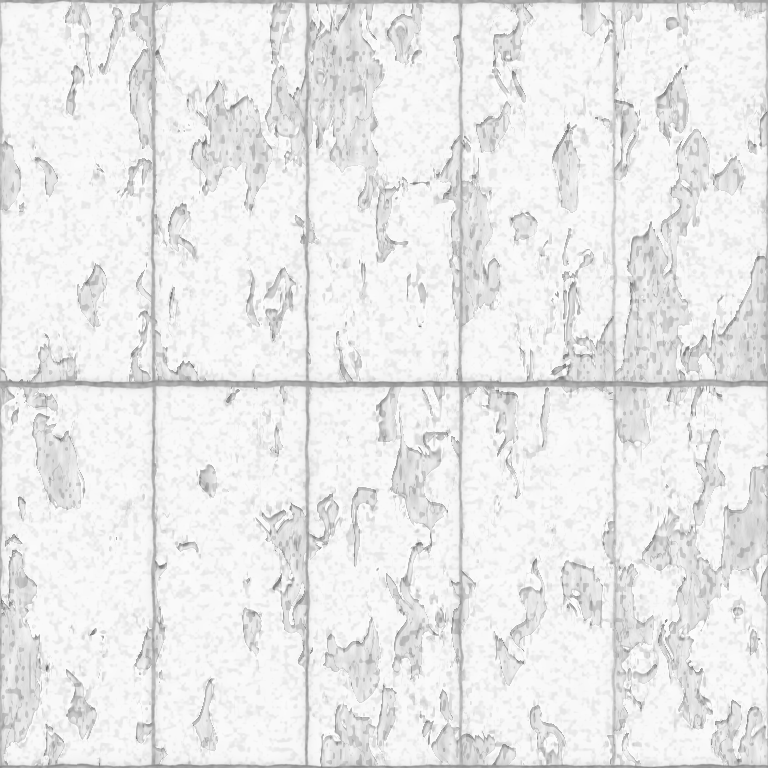
Write a WebGL 2 fragment shader that draws this texture map.

```glsl
#version 300 es
precision highp float;

uniform vec2 u_resolution;
out vec4 fragColor;

float hash(vec2 p) {
    vec3 q = fract(p.xyx * 0.1031);
    q += dot(q, q.yzx + 33.33);
    return fract((q.x + q.y) * q.z);
}

float noise(vec2 p) {
    vec2 i = floor(p), f = fract(p);
    f = f * f * (3.0 - 2.0 * f);
    return mix(mix(hash(i), hash(i + vec2(1, 0)), f.x),
               mix(hash(i + vec2(0, 1)), hash(i + vec2(1, 1)), f.x), f.y);
}

float fbm(vec2 p) {
    float sum = 0.0, gain = 0.5;
    for (int i = 0; i < 5; i++) {
        sum += gain * noise(p);
        p = mat2(1.9, 0.25, -0.25, 1.9) * p + 17.3;
        gain *= 0.52;
    }
    return sum;
}

// Positive where the paint has flaked away
float flakeField(vec2 p, float wear) {
    vec2 warp = vec2(noise(p * vec2(45, 30)), noise(p * vec2(38, 26) + 40.0)) - 0.5;
    float flakes = fbm(p * vec2(32, 13) + warp * 0.9);
    float region = noise(p * vec2(13, 8) + 70.0);
    return flakes + 0.26 * (region - 0.5) + wear - 0.66;
}

// Coverage of a ragged joint
float joint(float offset, float halfWidth, float pixel) {
    return 1.0 - smoothstep(halfWidth - pixel, halfWidth + pixel, abs(offset));
}

void main() {
    vec2 uv = gl_FragCoord.xy / u_resolution;
    float pixel = 1.0 / u_resolution.y;

    // Ragged plank grid: five across, two down
    vec2 ragged = uv + 0.005 * (vec2(fbm(vec2(uv.y * 42.0, floor(uv.x * 5.0 + 0.5) * 9.0)),
                                     fbm(vec2(uv.x * 38.0, 61.0))) - 0.5);
    vec2 grid = ragged * vec2(5, 2);
    vec2 plank = clamp(floor(grid), vec2(0), vec2(4, 1));
    vec2 nearest = floor(grid + 0.5);
    vec2 toJoint = (grid - nearest) / vec2(5, 2);

    // Wear of each plank, bottom row first, heavier along its rim
    float plankWear[10] = float[10](0.01, 0.00, 0.06, 0.03, 0.07,
                                    0.05, 0.00, 0.02, 0.07, 0.03);
    float wear = plankWear[int(plank.y * 5.0 + plank.x)];
    wear += 0.07 * exp(-abs(toJoint.x) * 55.0) + 0.04 * exp(-abs(toJoint.y) * 22.0);
    vec2 p = uv + plank * vec2(3.7, 5.3) + 2.0;

    // Mottled paint
    float grain = noise(p * 165.0) * 0.6 + noise(p * 290.0 + 9.0) * 0.4;
    float shade = 0.975 - 0.065 * smoothstep(0.46, 0.85, grain);
    shade += 0.012 * (noise(p * 70.0) - 0.5);

    // Bare patches with streaks, darkest under their upper rim
    float flake = flakeField(p, wear);
    float above = flakeField(p + vec2(-0.0015, 0.0045), wear);
    float bare = smoothstep(0.0, 0.018, flake);
    float streak = fbm(p * vec2(150, 45));
    float bareShade = 0.80 + 0.20 * streak - 0.05 * smoothstep(0.1, 0.22, flake);
    shade = mix(shade, bareShade, bare * 0.92);
    float rim = bare * (1.0 - smoothstep(0.012, 0.055, flake));
    float shadow = bare * (1.0 - smoothstep(-0.015, 0.03, above));
    shade -= rim * (0.04 + 0.10 * noise(p * 60.0));
    shade -= shadow * (0.10 + 0.12 * noise(p * 48.0 + 5.0));

    // Bright curled lip of the paint
    float lip = smoothstep(-0.03, 0.0, flake) * (1.0 - bare);
    shade += 0.025 * lip;

    // Hairline cracks and pitted specks around the worn areas
    float worn = smoothstep(-0.14, 0.0, flake);
    float ridge = abs(fbm(p * vec2(58, 17) + 31.0) - 0.5);
    float crack = 1.0 - smoothstep(0.004, 0.022, ridge);
    float pits = smoothstep(0.64, 0.82, noise(p * vec2(230, 130)));
    shade -= worn * (0.15 * crack * noise(p * vec2(30, 22)) + 0.13 * pits);

    // Joints, varying in width and depth along their length
    float along = fbm(uv * vec2(27, 31) + nearest * 7.0);
    float fineGrit = noise(uv * 210.0);
    float columnDepth = mix(0.45, 0.95, hash(vec2(nearest.x * 3.0 + 1.0, plank.y + 8.0)));
    if (nearest.x > 0.5 && nearest.x < 2.5) columnDepth = 0.92;
    float columnJoint = joint(toJoint.x, 0.0008 + 0.0024 * along, pixel);
    float rowJoint = joint(toJoint.y, 0.0022 + 0.0032 * along, pixel);
    float softShade = 0.10 * exp(-abs(toJoint.x) * 260.0) * columnDepth
                    + 0.13 * exp(-abs(toJoint.y) * 220.0);
    shade -= softShade * (0.5 + along);
    float columnShade = 0.50 + 0.20 * along + 0.12 * fineGrit;
    float rowShade = 0.51 + 0.16 * along + 0.12 * fineGrit;
    rowShade -= 0.09 * smoothstep(0.0, 0.003, toJoint.y);
    shade = mix(shade, columnShade, columnJoint * columnDepth);
    shade = mix(shade, rowShade, rowJoint * 0.92);

    fragColor = vec4(vec3(clamp(shade, 0.38, 0.99)), 1.0);
}
```
